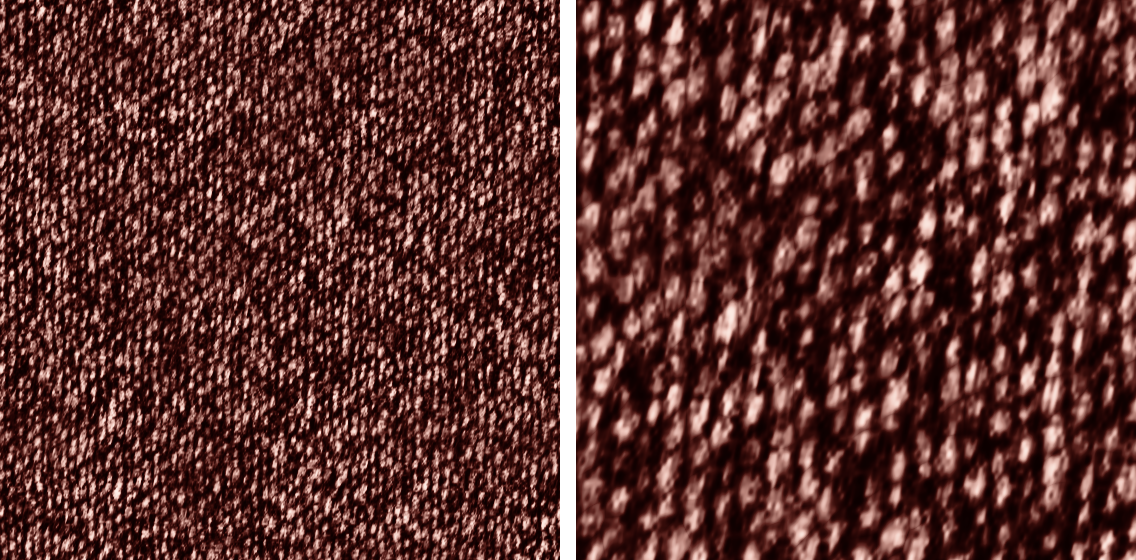
Left: the whole. Right: its middle third, enlarged.
Give the GLSL for this texture, as a WebGL 2 fragment shader.

```glsl
#version 300 es
precision highp float;
// Coarse woven cloth: staggered upright tufts of split fibre in dark red to pale pink.

#define GRID vec2(62.0, 46.0)         // tufts across and up the canvas
#define JITTER 0.40                   // scatter of each tuft in its cell
#define LEAN 0.20                     // sideways slant per unit of height
#define TUFT_SHAPE vec2(1.17, 0.86)   // larger x gives slimmer tufts
#define TUFT_VARIETY 0.34             // spread of tuft size and brightness
#define STRAND_SCALE vec2(215.0, 70.0)
#define GRIT_SCALE vec2(390.0, 230.0)
#define PATCH_SCALE 9.0
#define TUFT_WEIGHT 0.88
#define STRAND_WEIGHT 0.46
#define GRIT_WEIGHT 0.36
#define BIAS 0.06

uniform vec2 u_resolution;
out vec4 fragColor;

float hash(vec2 p) {
    vec3 q = fract(vec3(p.xyx) * 0.1031);
    q += dot(q, q.yzx + 33.33);
    return fract((q.x + q.y) * q.z);
}

float valueNoise(vec2 p) {
    vec2 cell = floor(p), f = fract(p);
    f = f * f * (3.0 - 2.0 * f);
    float low = mix(hash(cell), hash(cell + vec2(1, 0)), f.x);
    float high = mix(hash(cell + vec2(0, 1)), hash(cell + vec2(1, 1)), f.x);
    return mix(low, high, f.y);
}

// Value noise rescaled to zero mean and unit deviation.
float centredNoise(vec2 p) {
    return (valueNoise(p) - 0.5) * 4.67;
}

// Height of the highest tuft: flat tops and steep sides, near unit deviation.
float tuftHeight(vec2 uv) {
    vec2 p = uv * GRID;
    float column = floor(p.x);
    float best = -2.0;
    for (int i = -1; i <= 1; i++) {
        float x = column + float(i);
        float stagger = 0.5 * mod(x, 2.0);
        float row = floor(p.y - stagger);
        for (int j = -1; j <= 1; j++) {
            vec2 id = vec2(x, row + float(j));
            vec2 scatter = vec2(hash(id + 17.3), hash(id + 71.9)) - 0.5;
            vec2 centre = id + 0.5 + vec2(0.0, stagger) + JITTER * scatter;
            vec2 d = p - centre;
            d.x -= LEAN * d.y * GRID.x / GRID.y;
            float lift = TUFT_VARIETY * (hash(id + 133.7) - 0.5);
            best = max(best, lift - length(d * TUFT_SHAPE));
        }
    }
    float height = (best + 0.35) / 0.18;
    return 1.3 * height / sqrt(1.0 + 0.6 * height * height);
}

// Colour ramp from shadow to highlight, spaced by area share.
vec3 clothColour(float level) {
    const vec3 tones[8] = vec3[8](
        vec3(0.04, 0.00, 0.00), vec3(0.11, 0.01, 0.01),
        vec3(0.22, 0.05, 0.04), vec3(0.38, 0.15, 0.13),
        vec3(0.54, 0.33, 0.30), vec3(0.74, 0.53, 0.49),
        vec3(0.93, 0.77, 0.73), vec3(1.00, 0.95, 0.92));
    const float stops[8] = float[8](0.0, 0.12, 0.37, 0.595, 0.765, 0.89, 0.965, 1.0);
    vec3 colour = tones[0];
    for (int i = 1; i < 8; i++) {
        float t = clamp((level - stops[i - 1]) / (stops[i] - stops[i - 1]), 0.0, 1.0);
        colour = mix(colour, tones[i], t);
    }
    return colour;
}

void main() {
    vec2 uv = gl_FragCoord.xy / min(u_resolution.x, u_resolution.y);

    // Slight warp keeps the weave from looking ruled.
    vec2 warp = vec2(valueNoise(uv * 11.0), valueNoise(uv * 11.0 + 40.0)) - 0.5;
    vec2 cloth = uv + 0.008 * warp;

    // Tufts, the strands that split them, and fine grit.
    vec2 slanted = vec2(cloth.x - LEAN * cloth.y, cloth.y) + 1.0;
    float relief = TUFT_WEIGHT * tuftHeight(cloth + 0.1)
                 + STRAND_WEIGHT * centredNoise(slanted * STRAND_SCALE)
                 + GRIT_WEIGHT * centredNoise(slanted * GRIT_SCALE + 5.7);

    // Broad patches vary between dull red and crisp black and white.
    float patches = 0.6 * valueNoise(uv * PATCH_SCALE + 3.1)
                  + 0.4 * valueNoise(uv * PATCH_SCALE * 2.3 + 9.4);
    relief = relief * mix(0.72, 1.28, patches) + BIAS;

    // Spread the relief evenly over the ramp.
    float level = 1.0 / (1.0 + exp(-1.7 * relief));
    fragColor = vec4(clothColour(level), 1.0);
}
```
